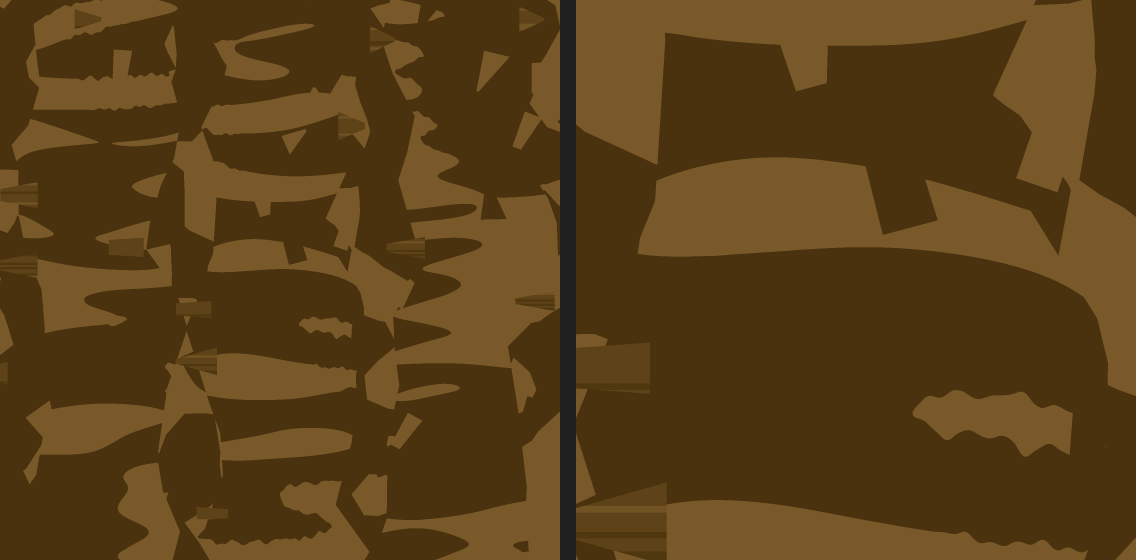
Left, the full canvas; right, a detail of the centre.
Reproduce this texture procedurally as a WebGL 1 fragment shader.

```glsl
precision highp float;
// Brown two-tone camouflage: long flat blobs broken by angular shards and hatched patches.
uniform vec2 u_resolution;

const vec3 DARK = vec3(0.285, 0.195, 0.050);
const vec3 MID = vec3(0.365, 0.262, 0.092);
const vec3 LIGHT = vec3(0.475, 0.350, 0.162);
const float COLUMNS = 3.0;
const float PATCH_GRID = 10.0;

vec2 hash2(vec2 cell) {
  vec3 a = fract(cell.xyx * vec3(0.1031, 0.1030, 0.0973));
  a += dot(a, a.yzx + 33.33);
  return fract((a.xx + a.yz) * a.zy);
}

float cornerSlope(vec2 cell, vec2 offset) {
  float angle = 6.2832 * hash2(cell).x;
  return dot(vec2(cos(angle), sin(angle)), offset);
}

float gradientNoise(vec2 p) {
  vec2 i = floor(p), f = fract(p);
  vec2 s = f * f * f * (f * (f * 6.0 - 15.0) + 10.0);
  vec2 e = vec2(1.0, 0.0);
  float low = mix(cornerSlope(i, f), cornerSlope(i + e, f - e), s.x);
  float high = mix(cornerSlope(i + e.yx, f - e.yx), cornerSlope(i + e.xx, f - e.xx), s.x);
  return mix(low, high, s.y);
}

// Linear interpolation over triangles: its contours are straight-edged polygons.
float facetNoise(vec2 p) {
  p += (p.x + p.y) * 0.366;
  vec2 i = floor(p), f = fract(p);
  vec2 side = f.x > f.y ? vec2(1.0, 0.0) : vec2(0.0, 1.0);
  vec3 weight = vec3(1.0 - max(f.x, f.y), abs(f.x - f.y), min(f.x, f.y));
  vec3 value = vec3(hash2(i).y, hash2(i + side).y, hash2(i + 1.0).y);
  return 2.0 * dot(weight, value) - 1.0;
}

float seamDistance(float x) {
  return abs(fract(x * COLUMNS + 0.5) - 0.5) / COLUMNS;
}

// Flat, rounded streaks; each column has its own set.
float blobField(vec2 p, float column) {
  vec2 q = p + vec2(column * 7.3 + 11.0, column * 3.1 + 5.0);
  q.y += 0.04 * gradientNoise(q * 3.5);
  float ragged = smoothstep(0.12, 0.25, gradientNoise(q * 4.0 + 30.0));
  q.y += 0.012 * ragged * gradientNoise(q * vec2(65.0, 20.0));
  float streaks = gradientNoise(q * vec2(3.3, 15.0));
  return streaks + 0.6 * gradientNoise(q * vec2(2.5, 4.0) + 60.0) - 0.085;
}

float shardField(vec2 p) {
  float fine = facetNoise(p * vec2(12.0, 10.0) + 20.0);
  return fine + 0.4 * facetNoise(p * 4.0 + 50.0) - 0.16;
}

bool inTrapezoid(vec2 q, vec2 halfSize, float taper) {
  float halfHeight = halfSize.y * (0.7 + 0.6 * taper * q.x / halfSize.x);
  return abs(q.x) < halfSize.x && abs(q.y) < halfHeight;
}

vec3 hatching(vec2 p, float seed) {
  vec2 stripe = hash2(vec2(floor(p.y * 260.0), floor(seed * 97.0)));
  vec3 line = stripe.y < 0.5 ? DARK : LIGHT;
  return stripe.x < 0.72 ? MID : mix(MID, line, 0.7);
}

// Scattered quads, denser along the column seams.
vec3 addPatches(vec3 color, vec2 p) {
  vec2 home = floor(p * PATCH_GRID);
  for (int y = -1; y <= 1; y++) {
    for (int x = -1; x <= 1; x++) {
      vec2 cell = home + vec2(float(x), float(y));
      vec2 kind = hash2(cell + 70.0);
      vec2 shape = hash2(cell + 130.0);
      vec2 center = (cell + 0.15 + 0.7 * hash2(cell + 200.0)) / PATCH_GRID;
      float chance = seamDistance(center.x) < 0.06 ? 0.68 : 0.18;
      if (kind.x > chance) continue;
      bool hatched = kind.y < 0.45;
      float angle = hatched ? 0.0 : 0.6 + 1.8 * shape.x;
      float c = cos(angle), s = sin(angle);
      vec2 q = p - center;
      q = vec2(c * q.x + s * q.y, c * q.y - s * q.x);
      q.x += hatched ? 0.0 : 0.5 * (shape.y - 0.5) * q.y;
      vec2 halfSize = mix(vec2(0.022, 0.014), vec2(0.038, 0.027), shape.yx);
      if (inTrapezoid(q, halfSize, 2.0 * shape.y - 1.0)) {
        vec3 solid = kind.y < 0.52 ? MID : (kind.y < 0.8 ? LIGHT : DARK);
        color = hatched ? hatching(p, shape.x) : solid;
      }
    }
  }
  return color;
}

vec3 camouflage(vec2 p) {
  float seamWidth = 0.035 + 0.06 * facetNoise(p * 6.0 + 90.0);
  bool atSeam = seamDistance(p.x) < seamWidth;
  float field = atSeam ? shardField(p) : blobField(p, floor(p.x * COLUMNS));
  return addPatches(field > 0.0 ? LIGHT : DARK, p);
}

void main() {
  // Nine samples per pixel smooth every edge.
  vec3 sum = vec3(0.0);
  for (int y = -1; y <= 1; y++) {
    for (int x = -1; x <= 1; x++) {
      vec2 offset = vec2(float(x), float(y)) / 3.0;
      sum += camouflage((gl_FragCoord.xy + offset) / u_resolution.y);
    }
  }
  gl_FragColor = vec4(sum / 9.0, 1.0);
}
```
